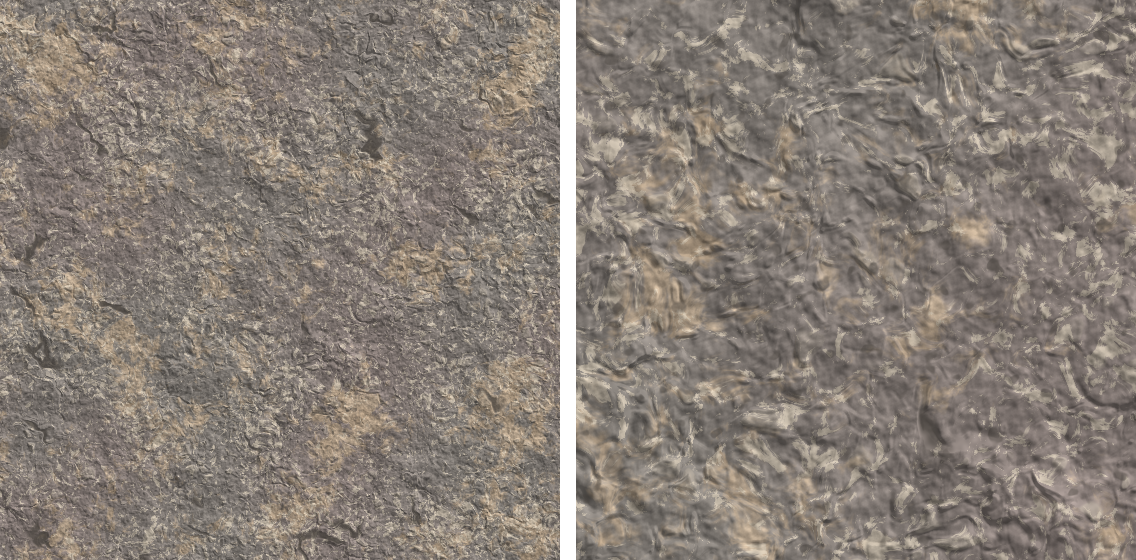
Left, the full canvas; right, a detail of the centre.
This texture is drawn by a Shadertoy shader. Its source:

```glsl
// Weathered rock face: gritty purple-grey stone, tan dust, pale mineral flecks, pebbles and dark cracks.

vec2 hash2(vec2 p) {
    vec3 q = fract(p.xyx * vec3(0.1031, 0.1030, 0.0973));
    q += dot(q, q.yzx + 33.33);
    return fract((q.xx + q.yz) * q.zy);
}

float gradientCorner(vec2 cell, vec2 corner, vec2 f) {
    return dot(hash2(cell + corner) * 2.0 - 1.0, f - corner);
}

float noise(vec2 p) {
    vec2 cell = floor(p), f = p - cell;
    vec2 u = f * f * f * (f * (f * 6.0 - 15.0) + 10.0);
    float low = mix(gradientCorner(cell, vec2(0, 0), f), gradientCorner(cell, vec2(1, 0), f), u.x);
    float high = mix(gradientCorner(cell, vec2(0, 1), f), gradientCorner(cell, vec2(1, 1), f), u.x);
    return mix(low, high, u.y);
}

// Layered noise; gain sets how strong the fine layers are
float fbm(vec2 p, float gain) {
    float sum = 0.0, amp = 1.0;
    for (int i = 0; i < 5; i++) {
        sum += amp * noise(p);
        p = mat2(1.6, 1.2, -1.2, 1.6) * p + 17.3;
        amp *= gain;
    }
    return sum;
}

// Broken chips: each cell is a tilted plane that sinks toward its border
float chips(vec2 p) {
    vec2 cell = floor(p), nearest = vec2(0), id = cell;
    float d1 = 8.0, d2 = 8.0;
    for (int y = -1; y <= 1; y++)
    for (int x = -1; x <= 1; x++) {
        vec2 c = cell + vec2(x, y);
        vec2 away = p - c - hash2(c);
        float d = length(away);
        if (d < d1) { d2 = d1; d1 = d; nearest = away; id = c; }
        else d2 = min(d2, d);
    }
    vec2 tilt = hash2(id + 41.0) - 0.5;
    float lift = 0.5 * hash2(id + 73.0).x - 0.1;
    return (dot(tilt, nearest) * 1.6 + lift) * smoothstep(0.0, 0.25, d2 - d1);
}

// Loose stones of mixed size, absent from many cells
float pebbles(vec2 p) {
    vec2 cell = floor(p);
    float top = 0.0;
    for (int y = -1; y <= 1; y++)
    for (int x = -1; x <= 1; x++) {
        vec2 c = cell + vec2(x, y);
        vec2 rnd = hash2(c + 19.0);
        float radius = 0.12 + 0.42 * rnd.x * rnd.x;
        float d = length((p - c - hash2(c)) * vec2(1.0, 0.8 + 0.5 * rnd.y));
        top = max(top, step(0.45, rnd.y) * radius * smoothstep(radius, radius * 0.4, d));
    }
    return top;
}

vec2 warp(vec2 p) {
    p += 0.02 * vec2(noise(p * 16.0), noise(p * 16.0 + 5.7));
    return p + 0.010 * vec2(noise(p * 65.0), noise(p * 65.0 + 9.1));
}

// Short cracks that mostly run down to the right
float cracks(vec2 p) {
    vec2 along = vec2(dot(p, vec2(0.75, -0.66)), dot(p, vec2(0.66, 0.75)));
    float line = abs(noise(along * vec2(6.0, 15.0) + 3.0) + 0.14 * noise(p * 45.0));
    float gate = smoothstep(0.15, 0.32, noise(p * 10.0 + 31.0));
    return gate * smoothstep(0.06, 0.015, line);
}

float looseGround(vec2 p) {
    return smoothstep(-0.3, 0.15, noise(p * 6.0 + 12.0));
}

float height(vec2 p) {
    vec2 w = warp(p);
    float broken = smoothstep(-0.15, 0.3, noise(p * 7.0 + 63.0));
    float h = 0.5 * fbm(p * 14.0, 0.5) / 14.0 + 0.55 * fbm(p * 55.0, 0.5) / 55.0;
    h += 0.4 * broken * chips(w * vec2(11.0, 14.0)) / 12.0;
    h += 0.7 * broken * chips(w * 31.0 + 8.0) / 31.0;
    h += 0.4 * chips(w * 74.0 + 3.0) / 74.0;
    h += looseGround(p) * (1.1 * pebbles(w * 46.0) / 46.0 + 1.2 * pebbles(w * 95.0 + 5.0) / 95.0);
    return h - 0.012 * cracks(w);
}

void mainImage(out vec4 fragColor, in vec2 fragCoord) {
    vec2 p = fragCoord / iResolution.y;
    vec2 w = warp(p);

    // Slope toward a sun at the upper right
    vec2 toSun = 0.001 * vec2(0.55, 0.83);
    float slope = (height(p - toSun) - height(p + toSun)) / 0.002;
    float light = clamp(slope, -2.8, 2.0);

    // Grey stone, drifting between purple and cool grey
    vec3 stone = mix(vec3(0.475, 0.435, 0.42), vec3(0.465, 0.445, 0.425), smoothstep(-0.3, 0.3, noise(p * 4.0)));
    stone *= 1.0 + 0.12 * fbm(p * 20.0 + 50.0, 0.7);

    // Tan dust: ragged patches broken up by grit
    float dust = 0.75 * fbm(p * 6.0 + 21.0, 0.6) + 0.5 * fbm(w * 38.0 + 4.0, 0.7);
    vec3 dustColor = mix(vec3(0.60, 0.525, 0.435), vec3(0.69, 0.615, 0.525), smoothstep(-0.3, 0.3, noise(p * 30.0)));
    vec3 color = mix(stone, dustColor, 0.85 * smoothstep(0.02, 0.38, dust));

    // Pale mineral flecks, small and crisp, gathered in clouds
    float fleck = fbm(w * 80.0 + 11.0, 0.7) + 0.6 * fbm(p * 7.0 + 77.0, 0.5);
    color = mix(color, vec3(0.70, 0.66, 0.595), 0.75 * smoothstep(0.14, 0.42, fleck));
    float stones = smoothstep(0.12, 0.28, pebbles(w * 46.0)) * looseGround(p);
    color = mix(color, vec3(0.61, 0.575, 0.525), 0.5 * stones);

    // Relief, fine grain, pits and cracks
    color *= 1.02 + 0.125 * light + 0.26 * noise(p * 190.0);
    float pits = smoothstep(0.3, 0.5, noise(p * 80.0 + 6.0) + 0.6 * noise(p * 160.0));
    color = mix(color, vec3(0.28, 0.26, 0.24), max(0.45 * pits, 0.75 * cracks(w)));

    fragColor = vec4(clamp(color, 0.0, 1.0), 1.0);
}
```
